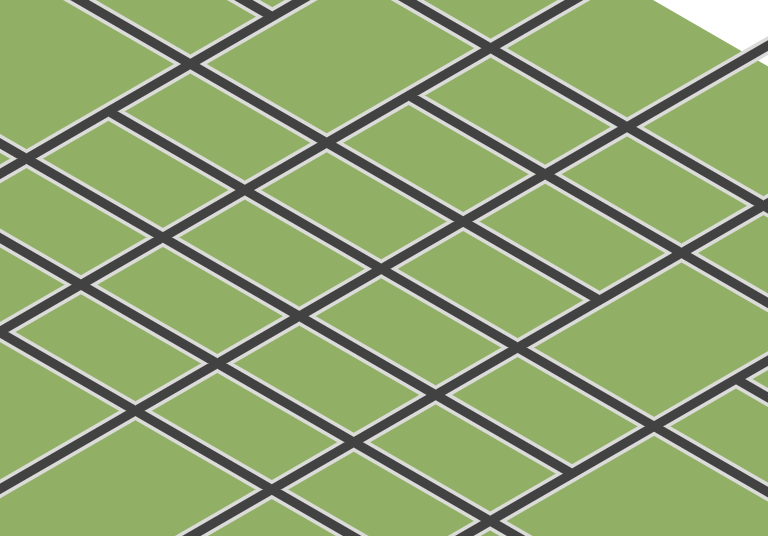
Write a WebGL 1 fragment shader that draws this pattern.

```glsl
precision mediump float;
// Isometric street plan: pale-kerbed dark roads dividing green lots, some of them merged.

uniform vec2 u_resolution;

// Lengths are fractions of the canvas width; the origin is the canvas centre.
const vec2 CROSSING = vec2(-0.0036, -0.0011);  // position of the central crossing
const float AVENUE_GAP = 0.2051;               // spacing of avenues along the streets
const float STREET_GAP = 0.1232;               // spacing of streets along the avenues
const float ROAD_HALF = 0.0060;                // half width of the asphalt
const float KERB_HALF = 0.0107;                // half width including both kerbs
const float LAST_AVENUE = 2.0;                 // avenues run from -2 to 2
const float LAST_STREET = 3.0;                 // streets run from -3 to 3
const float LAWN_END = 4.5;                    // green ground stops here, in street gaps
const float NO_STREET = 99.0;
const float COS30 = 0.866025;

const vec3 PAPER = vec3(1.0);
const vec3 LAWN = vec3(0.57, 0.69, 0.40);
const vec3 KERB = vec3(0.86, 0.86, 0.855);
const vec3 ASPHALT = vec3(0.26, 0.26, 0.26);

// Lengths along the falling (x) and rising (y) 30 degree axes.
vec2 toIsometric(vec2 p) {
  float across = p.x / COS30;
  return 0.5 * vec2(across - 2.0 * p.y, across + 2.0 * p.y);
}

float nearestIndex(float t, float last) {
  return clamp(floor(t + 0.5), -last, last);
}

// The street left out of a row of lots, which joins two lots into one.
float omittedStreet(float row) {
  if (row < -2.5) return 0.0;
  if (row < -1.5) return 2.0;
  if (row < 0.5) return NO_STREET;
  if (row < 1.5) return 1.0;
  return -1.0;
}

// Perpendicular distance to the nearest road centre line.
float roadDistance(vec2 iso) {
  vec2 cell = iso / vec2(AVENUE_GAP, STREET_GAP);

  float avenue = nearestIndex(cell.x, LAST_AVENUE);
  float avenueDist = abs(cell.x - avenue) * AVENUE_GAP * COS30;

  float row = clamp(floor(cell.x), -LAST_AVENUE - 1.0, LAST_AVENUE);
  float street = nearestIndex(cell.y, LAST_STREET);
  float streetDist = abs(cell.y - street) * STREET_GAP * COS30;
  if (abs(street - omittedStreet(row)) < 0.5) streetDist = NO_STREET;

  return min(avenueDist, streetDist);
}

// Antialiased coverage of the region where the signed distance is negative.
float coverage(float dist) {
  return clamp(0.5 - dist * u_resolution.x, 0.0, 1.0);
}

void main() {
  vec2 p = (gl_FragCoord.xy - 0.5 * u_resolution) / u_resolution.x;
  vec2 iso = toIsometric(p - CROSSING);
  float road = roadDistance(iso);

  // Layers from the ground up
  float lawnEdge = (iso.y - LAWN_END * STREET_GAP) * COS30;
  vec3 color = mix(PAPER, LAWN, coverage(lawnEdge));
  color = mix(color, KERB, coverage(road - KERB_HALF));
  color = mix(color, ASPHALT, coverage(road - ROAD_HALF));

  gl_FragColor = vec4(color, 1.0);
}
```
